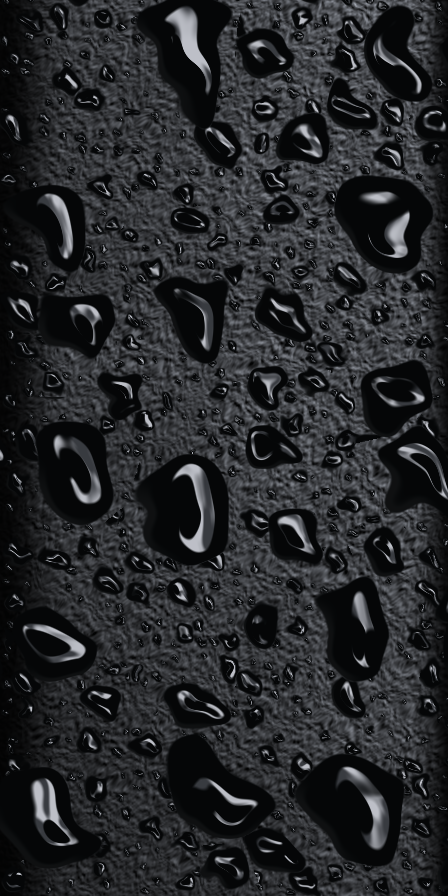
Write a WebGL 1 fragment shader that draws this texture.

```glsl
precision highp float;
// Water drops on dark embossed leather. Four jittered grids place drops from
// large to tiny; each is a warped black ellipse with a bitten, streaky glint.
// The leather is value noise lit from the upper right, fading at both sides.
uniform vec2 u_resolution;

const vec3 DROP_COLOR = vec3(0.018, 0.024, 0.028);
const vec3 LEATHER_TINT = vec3(0.96, 0.99, 1.05);
const vec3 GLINT_DIM = vec3(0.22, 0.23, 0.25);
const vec3 GLINT_BRIGHT = vec3(0.74, 0.75, 0.78);
const float LEATHER_LIGHT = 0.235;
const float GRAIN_FREQ = 105.0;
const float GRAIN_CONTRAST = 1.05;
const float JITTER = 0.62;      // share of a cell a drop may wander
const float EDGE_SOFT = 0.003;  // half width of smoothed edges
const float OUTLINE_WARP = 0.7;

float hash(vec2 p) {
  return fract(sin(dot(p, vec2(127.1, 311.7))) * 43758.5453);
}

vec2 hash2(vec2 p) {
  return vec2(hash(p), hash(p + 41.7));
}

float noise(vec2 p) {
  vec2 i = floor(p), f = fract(p);
  f = f * f * (3.0 - 2.0 * f);
  vec2 e = vec2(1.0, 0.0);
  return mix(mix(hash(i), hash(i + e), f.x),
             mix(hash(i + e.yx), hash(i + e.xx), f.x), f.y);
}

float fill(float d, float soft) {
  return 1.0 - smoothstep(-soft, soft, d);
}

float grainHeight(vec2 p) {
  return noise(p) + 0.5 * noise(p * 2.1 + 9.0);
}

vec3 leather(vec2 p) {
  vec2 g = p * GRAIN_FREQ + 1.5 * noise(p * 30.0);
  float relief = grainHeight(g) - grainHeight(g + vec2(0.45, 0.65));
  float sides = smoothstep(0.01, 0.15, p.x) * (1.0 - smoothstep(0.92, 1.01, p.x));
  float glow = mix(0.82, 1.16, smoothstep(0.1, 0.85, p.x));
  glow *= mix(0.8, 1.1, smoothstep(0.1, 1.1, p.y));
  glow *= 0.9 + 0.2 * noise(p * 5.0);
  float light = LEATHER_LIGHT * glow * mix(0.1, 1.0, sides);
  return LEATHER_TINT * max(light * (1.0 + GRAIN_CONTRAST * relief), 0.01);
}

// Colour inside a drop; q is local, with the rim at length 1.
vec3 dropColor(vec2 q, float soft, vec2 rnd) {
  vec2 bite = vec2(0.36 * (rnd.x - 0.5), mix(-0.16, 0.1, rnd.y));
  float outer = length((q - vec2(0.0, 0.1)) / vec2(0.68, 0.43)) - 1.0;
  float inner = length((q - bite) / vec2(0.48, 0.25)) - 1.0;
  float shape = fill(outer, 1.8 * soft) * (1.0 - fill(inner, 2.5 * soft));
  float streak = noise(q * vec2(2.6, 6.0) + rnd * 50.0);
  float patches = smoothstep(0.22, 0.42, noise(q * 2.2 + rnd * 90.0));
  vec3 glint = mix(GLINT_DIM, GLINT_BRIGHT, smoothstep(0.25, 0.8, streak));
  float rim = smoothstep(0.78, 0.9, length(q)) * smoothstep(0.3, 0.9, -q.y);
  return mix(DROP_COLOR + 0.04 * rim, glint, shape * patches);
}

// Draws one size of drop; blocker is the nearest larger drop (centre, radius).
void drops(vec2 p, float cell, vec2 radii, float presence, float seed,
           inout vec3 color, inout float open, inout vec3 blocker) {
  vec2 wp = p * 1.3 / radii.y + seed;
  vec2 warp = vec2(noise(wp), noise(wp + 31.0)) - 0.5;
  vec2 warped = p + warp * radii.y * OUTLINE_WARP;
  vec3 nearest = blocker;
  float clearance = distance(p, blocker.xy) - blocker.z;
  for (int j = -1; j <= 1; j++) {
    for (int i = -1; i <= 1; i++) {
      vec2 id = floor(p / cell) + vec2(float(i), float(j));
      vec2 place = hash2(id + seed);
      vec2 kind = hash2(id + seed + 17.3);
      float r = mix(radii.x, radii.y, kind.y);
      vec2 c = (id + 0.5 + (place - 0.5) * JITTER) * cell;
      if (kind.x > presence) continue;
      if (distance(c, blocker.xy) < blocker.z + r) continue;

      float gap = distance(p, c) - r;
      if (gap < clearance) {
        clearance = gap;
        nearest = vec3(c, r);
      }
      vec2 look = hash2(id + seed + 63.1);
      float a = mix(-1.35, -0.2, look.x);
      vec2 axis = vec2(cos(a), sin(a));
      vec2 q = (warped - c) / r;
      q = vec2(dot(q, axis), dot(q, vec2(-axis.y, axis.x)));
      q.x /= mix(1.0, 1.35, look.y);
      q.y *= 1.06 + 0.2 * clamp(q.x, -1.0, 1.0);
      float soft = EDGE_SOFT / r;
      float mask = fill(length(q) - 1.0, soft) * open;
      color = mix(color, dropColor(q, soft, look.yx), mask);
      open *= 1.0 - mask;
    }
  }
  blocker = nearest;
}

void main() {
  vec2 p = gl_FragCoord.xy / u_resolution.x;
  vec3 color = leather(p);
  float open = 1.0;
  vec3 blocker = vec3(-9.0, -9.0, 0.0);
  drops(p, 0.34, vec2(0.065, 0.112), 0.68, 3.0, color, open, blocker);
  drops(p, 0.18, vec2(0.034, 0.058), 0.8, 11.0, color, open, blocker);
  drops(p, 0.09, vec2(0.014, 0.029), 0.82, 23.0, color, open, blocker);
  drops(p, 0.042, vec2(0.005, 0.012), 0.75, 37.0, color, open, blocker);
  gl_FragColor = vec4(color, 1.0);
}
```
